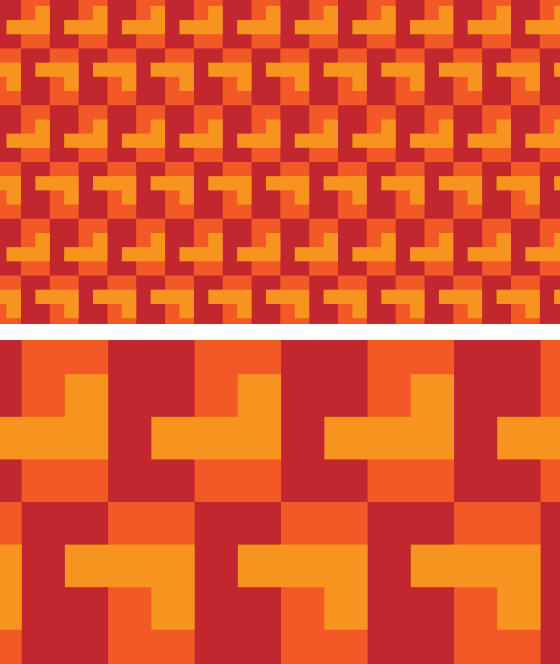
Top: the whole. Bottom: its middle third, enlarged.
Reproduce this pattern procedurally as a WebGL 2 fragment shader.

```glsl
#version 300 es
precision highp float;
// Checkerboard of red and orange blocks with amber corner pieces that flip on alternate rows.

uniform vec2 u_resolution;
out vec4 fragColor;

const vec3 RED    = vec3(0.76, 0.15, 0.18);
const vec3 ORANGE = vec3(0.95, 0.35, 0.15);
const vec3 AMBER  = vec3(0.97, 0.58, 0.12);

// Canvas height is 1. A block is 2 units wide and 4 units tall.
const vec2 UNIT   = vec2(19.75, 19.45) / 444.0;
const vec2 ORIGIN = vec2(8.95, -11.4) / 444.0;
const float BLOCK_WIDTH = 2.0;
const float ROW_HEIGHT  = 4.0;

// Smooth square wave: +1 on [0, width], -1 on [width, 2 width].
float squareWave(float x, float width, float pixel) {
    float edge = 0.5 * width - abs(mod(x + 0.5 * width, 2.0 * width) - width);
    return clamp(2.0 * edge / pixel, -1.0, 1.0);
}

// Pixel coverage of the interval [a, b].
float band(float x, float a, float b, float pixel) {
    return clamp((x - a) / pixel + 0.5, 0.0, 1.0)
         - clamp((x - b) / pixel + 0.5, 0.0, 1.0);
}

// Pixel coverage of an axis-aligned box.
float box(vec2 p, vec2 low, vec2 high, vec2 pixel) {
    return band(p.x, low.x, high.x, pixel.x) * band(p.y, low.y, high.y, pixel.y);
}

// Three-unit bar with a one-unit stem above its right end.
float cornerPiece(vec2 p, vec2 pixel) {
    return box(p, vec2(0.0, 2.0), vec2(3.0, 3.0), pixel)
         + box(p, vec2(2.0, 1.0), vec2(3.0, 2.0), pixel);
}

void main() {
    // Grid coordinates, with y running down from the top edge.
    vec2 canvas = vec2(gl_FragCoord.x, u_resolution.y - gl_FragCoord.y) / u_resolution.y;
    vec2 grid = (canvas - ORIGIN) / UNIT;
    vec2 pixel = 1.0 / (u_resolution.y * UNIT);

    // Checkerboard ground
    float checker = squareWave(grid.x - 1.0, BLOCK_WIDTH, pixel.x)
                  * squareWave(grid.y, ROW_HEIGHT, pixel.y);
    vec3 color = mix(RED, ORANGE, 0.5 + 0.5 * checker);

    // Odd rows shift by one block and flip vertically
    float odd = mod(floor(grid.y / ROW_HEIGHT), 2.0);
    vec2 cell;
    cell.x = mod(grid.x - BLOCK_WIDTH * odd + 0.5, 2.0 * BLOCK_WIDTH) - 0.5;
    cell.y = mod(grid.y, ROW_HEIGHT);
    cell.y = mix(cell.y, ROW_HEIGHT - cell.y, odd);
    color = mix(color, AMBER, cornerPiece(cell, pixel));

    fragColor = vec4(color, 1.0);
}
```
